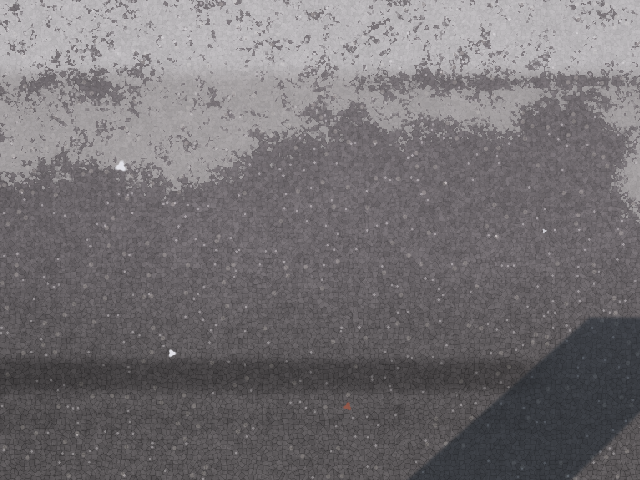
Reproduce this texture procedurally as a WebGL 1 fragment shader.

```glsl
precision highp float;
uniform vec2 u_resolution;

vec2 hash2(vec2 p) {
  vec3 q = fract(p.xyx * vec3(0.1031, 0.1030, 0.0973));
  q += dot(q, q.yzx + 33.33);
  return fract((q.xx + q.yz) * q.zy);
}

// Nearest feature distance, second distance and random value of the cell.
vec3 cellular(vec2 p) {
  vec2 base = floor(p);
  vec2 f = fract(p);
  vec3 best = vec3(8.0, 8.0, 0.0);
  for (int j = -1; j <= 1; j++) {
    for (int i = -1; i <= 1; i++) {
      vec2 o = vec2(float(i), float(j));
      vec2 id = base + o;
      float d = length(o + 0.1 + 0.8 * hash2(id) - f);
      if (d < best.x) best = vec3(d, best.x, hash2(id + 71.0).x);
      else best.y = min(best.y, d);
    }
  }
  return best;
}

float bump(float v, float center, float width) {
  float t = (v - center) / width;
  return exp(-t * t);
}

float waves(vec2 p) {
  float sum = 0.0;
  float amp = 0.5;
  for (int i = 0; i < 4; i++) {
    sum += amp * sin(p.x + 1.7 * sin(p.y)) * cos(p.y + 1.3 * sin(p.x * 0.7));
    p = mat2(1.5, 1.1, -1.1, 1.5) * p + 2.3;
    amp *= 0.6;
  }
  return sum;
}

// Positive where water has darkened the ground.
float wetField(vec2 p, float rough) {
  float edge = 0.645 + 0.095 * smoothstep(0.42, 0.64, p.x);
  edge += 0.040 * bump(p.x, 0.735, 0.035) + 0.018 * bump(p.x, 0.17, 0.08);
  edge += 0.090 * smoothstep(1.04, 1.15, p.x) - 0.018 * bump(p.x, 0.35, 0.09);
  float ground = (edge - p.y) * 28.0;
  float rightBand = 1.7 * bump(p.y, 0.828, 0.020) * smoothstep(0.68, 0.86, p.x) - 0.8;
  float leftBand = 1.0 * bump(p.y, 0.815, 0.045) * (1.0 - smoothstep(0.22, 0.40, p.x)) - 1.0;
  float field = max(clamp(ground, -2.5, 2.5), max(rightBand, leftBand));
  vec2 patchOffset = (p - vec2(1.345, 0.635)) / vec2(0.06, 0.10);
  field -= 4.2 * exp(-dot(patchOffset, patchOffset));
  field -= 2.6 * bump(p.x, 1.29, 0.07) * bump(p.y, 0.76, 0.035);
  return field + rough;
}

// Slanted shadow bounded by two diagonals and a level top.
float slantShadow(vec2 p) {
  float left = (p.y - 0.894 * (p.x - 0.85)) * 0.745;
  float right = (0.986 * (p.x - 1.19) - p.y) * 0.712;
  float d = max(max(left, right), p.y - 0.338);
  return 1.0 - smoothstep(-0.005, 0.006, d);
}

float bandShadow(vec2 p) {
  float band = smoothstep(0.165, 0.205, p.y) * (1.0 - smoothstep(0.236, 0.265, p.y));
  float lower = 0.25 * bump(p.y, 0.125, 0.022);
  return (band + lower) * (1.0 - smoothstep(1.06, 1.18, p.x));
}

float fleck(vec2 p, vec2 center, float radius) {
  vec2 q = p - center;
  float r = radius * (1.0 + 0.3 * sin(3.0 * atan(q.y, q.x) + center.x * 40.0));
  return 1.0 - smoothstep(r * 0.65, r * 1.25, length(q));
}

// Sparse stones: only cells above the threshold show.
float pebbles(vec3 cell, float threshold, float radius) {
  return step(threshold, cell.z) * (1.0 - smoothstep(radius * 0.6, radius, cell.x));
}

void main() {
  vec2 p = gl_FragCoord.xy / u_resolution.y;
  vec3 fine = cellular(p * 190.0);
  vec3 grit = cellular(p * 95.0 + 13.0);
  vec3 stone = cellular(p * 48.0 + 37.0);
  float drift = waves(p * 14.0);
  float near = 1.0 - smoothstep(0.0, 0.75, p.y);

  // Wet and dry ground
  float rough = 1.3 * (fine.z - 0.5) + 1.5 * (grit.z - 0.5) + 0.7 * (stone.z - 0.5);
  rough += 0.9 * waves(p * 32.0) + 0.5 * drift;
  float wet = smoothstep(-0.35, 0.45, wetField(p, rough));
  vec3 dry = mix(vec3(0.635, 0.62, 0.625), vec3(0.72, 0.71, 0.72), smoothstep(0.82, 0.875, p.y));
  vec3 damp = mix(vec3(0.405, 0.385, 0.40), vec3(0.325, 0.312, 0.318), smoothstep(0.15, 0.9, near));
  damp *= 1.0 - 0.06 * smoothstep(0.5, 0.0, p.x);
  vec3 color = mix(dry, damp, 0.93 * wet);
  color *= 1.0 + 0.025 * drift;

  // Aggregate grain and dark crevices
  float grain = 0.14 * (fine.z - 0.5) + 0.12 * (grit.z - 0.5);
  grain -= 0.14 * (1.0 - smoothstep(0.0, 0.22, grit.y - grit.x)) * (0.5 + near);
  grain += 0.10 * (0.5 - stone.x) * near + 0.045;
  color *= 1.0 + grain * mix(0.45, 1.1, wet);
  color += vec3(0.15, 0.145, 0.13) * pebbles(stone, 0.91, 0.27) * mix(0.25, 0.7, wet);
  color += vec3(0.22) * pebbles(grit, 0.965, 0.30) * mix(0.3, 0.8, wet);

  // Cast shadows
  color *= 1.0 - 0.24 * bandShadow(p);
  vec3 shade = vec3(0.21, 0.22, 0.24) * (color / vec3(0.325, 0.312, 0.318));
  color = mix(color, mix(vec3(0.21, 0.22, 0.24), shade, 0.7), slantShadow(p));

  // Loose chips
  float chips = fleck(p, vec2(0.252, 0.653), 0.010);
  chips = max(chips, fleck(p, vec2(0.358, 0.264), 0.007));
  chips = max(chips, 0.8 * fleck(p, vec2(1.134, 0.519), 0.004));
  color = mix(color, vec3(0.88, 0.88, 0.90), chips);
  color = mix(color, vec3(0.62, 0.34, 0.27), 0.8 * fleck(p, vec2(0.724, 0.153), 0.007));
  gl_FragColor = vec4(clamp(color, 0.0, 1.0), 1.0);
}
```
